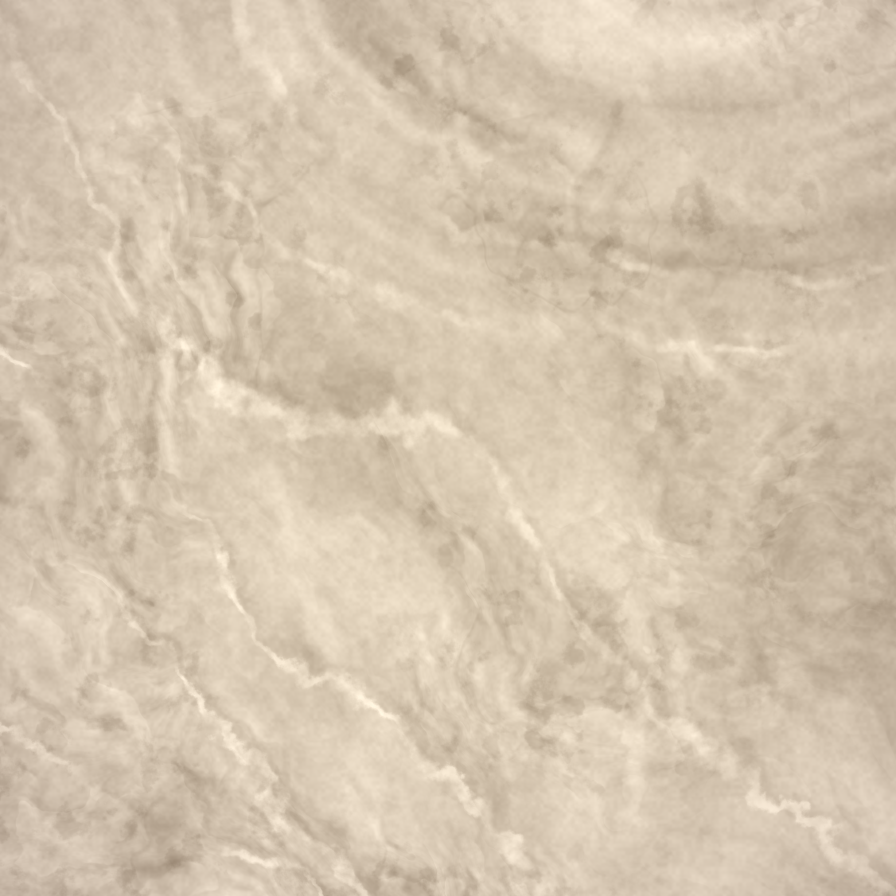
A three.js fragment shader for this texture:

```glsl
varying vec2 vUv;

#define BASE_COLOR vec3(0.829, 0.767, 0.682)
#define TONE_TINT vec3(1.0, 1.04, 1.05)
#define FLOW_GAIN 0.09
#define CLOUD_GAIN 0.10
#define BAND_GAIN 0.055
#define RELIEF_GAIN 0.14
#define TERRACE_GAIN 0.045
#define FLECK_GAIN 0.065
#define GRAIN_GAIN 0.014
#define VEIN_GAIN 0.09
#define RIM_GAIN 0.045
#define VIGNETTE 0.13

float hash(vec2 p) {
  vec3 q = fract(p.xyx * 0.1031);
  q += dot(q, q.yzx + 33.33);
  return fract((q.x + q.y) * q.z);
}

// Value noise from -1 to 1
float noise(vec2 p) {
  vec2 cell = floor(p), f = fract(p);
  f = f * f * f * (f * (f * 6.0 - 15.0) + 10.0);
  float low = mix(hash(cell), hash(cell + vec2(1, 0)), f.x);
  float high = mix(hash(cell + vec2(0, 1)), hash(cell + vec2(1, 1)), f.x);
  return 2.0 * mix(low, high, f.y) - 1.0;
}

float fbm(vec2 p) {
  float sum = 0.0, amp = 0.5;
  for (int i = 0; i < 5; i++) {
    sum += amp * noise(p);
    p = mat2(1.6, 1.2, -1.2, 1.6) * p + 17.3;
    amp *= 0.5;
  }
  return sum;
}

// Steps with one crisp side and one that fades away, mean near zero
float terrace(float height) {
  float s = fract(height);
  return smoothstep(0.0, 0.12, s) * (1.0 - s) - 0.44;
}

// Pale core with a brown rim on its upper side
float vein(float dist, float width, float crumble) {
  float core = smoothstep(width, 0.2 * width, abs(dist));
  float side = dist / width - 1.4;
  return VEIN_GAIN * core * crumble - RIM_GAIN * exp(-side * side);
}

void main() {
  vec2 p = vUv + 20.0;
  vec2 warp = vec2(fbm(p * 3.0), fbm(p * 3.0 + 41.0));
  float ragged = 0.03 * fbm(p * 13.0) + 0.014 * fbm(p * 48.0) + 0.025 * warp.x;

  // Diagonal frame, running down to the right
  vec2 diag = vec2(vUv.x - vUv.y, vUv.x + vUv.y) * 0.7071;
  vec2 bent = diag + 0.14 * warp;

  // Bowl of layered arcs in the upper right
  vec2 arm = (vUv - vec2(0.80, 1.10)) * vec2(0.75, 1.0);
  float radius = length(arm) + 0.035 * warp.y + 0.014 * fbm(p * 12.0);
  float bowl = smoothstep(0.56, 0.44, radius);
  float angle = atan(arm.x, -arm.y);

  // Soft streaks and clouds
  float flow = fbm(bent * vec2(2.6, 7.5) + 30.0);
  float cloud = fbm(p * 5.5 + 1.8 * warp);
  float tone = FLOW_GAIN * flow * (1.0 - 0.6 * bowl);
  tone += CLOUD_GAIN * cloud * (1.0 - 0.55 * bowl);

  // Wide and thin arc bands
  float bands = noise(vec2(radius * 22.0, angle * 0.9 + 9.0));
  bands += 0.7 * noise(vec2(radius * 58.0, angle * 1.6 + 5.0));
  tone += bowl * (BAND_GAIN * bands + 0.04 * smoothstep(0.3, 0.1, radius));

  // Crisp edged patches and embossed crinkles
  float rough = smoothstep(-0.25, 0.25, fbm(bent * vec2(3.0, 5.0) + 70.0));
  float worn = (0.35 + 0.65 * rough) * (1.0 - 0.5 * bowl);
  float height = fbm(bent * vec2(5.0, 10.0) + 11.0) + 0.25 * fbm(p * 22.0);
  tone += TERRACE_GAIN * terrace(height * 2.2) * worn;
  vec2 crinkle = bent * vec2(18.0, 28.0) + 50.0;
  float relief = fbm(crinkle) - fbm(crinkle + vec2(0.12, 0.3));
  tone += RELIEF_GAIN * relief * worn;

  // Dark flecks and fine grain
  float fleck = smoothstep(0.18, 0.55, fbm(p * 42.0));
  tone -= FLECK_GAIN * (fleck - 0.12) * (0.3 + 0.7 * rough);
  tone += GRAIN_GAIN * (noise(p * 110.0) + noise(p * 230.0));

  // Thin broken cracks
  float crack = smoothstep(0.04, 0.0, abs(fbm(p * 3.5 + 1.2 * warp + 90.0)));
  tone -= 0.03 * crack * rough;

  // Main vein, swinging across the slab
  float crumble = clamp(0.8 + 1.5 * fbm(p * 42.0 + 15.0), 0.15, 1.3);
  float swing = 0.09 * sin((vUv.x - 0.1) * 11.4) * smoothstep(0.8, 0.6, vUv.x);
  float mainDist = (vUv.y - 0.88 + 0.9 * vUv.x + swing) * 0.75 + ragged;
  float bulge = exp(-pow((vUv.x - 0.32) / 0.14, 2.0));
  float mainWidth = 0.011 + 0.009 * bulge + 0.004 * noise(p * 9.0);
  tone += vein(mainDist, mainWidth, crumble) * (0.75 + 0.35 * bulge);

  // Parallel side veins that fade in and out
  for (int i = 0; i < 4; i++) {
    float id = float(i);
    float presence = noise(vec2(diag.x * 4.0 + 8.0, id * 7.0 + 3.0));
    float strength = smoothstep(-0.3, 0.6, presence + 0.4 - 0.2 * id);
    float width = 0.009 + 0.005 * noise(p * 11.0 + id);
    float wander = 0.04 * noise(vec2(diag.x * 4.0, id));
    float dist = diag.y - 0.12 - 0.105 * id + ragged + wander;
    tone += vein(dist, width, crumble) * strength;
  }

  // Faint veins along the arcs of the bowl
  for (int i = 0; i < 3; i++) {
    float id = float(i);
    float presence = smoothstep(-0.3, 0.5, noise(vec2(angle * 4.0 + 12.0, id)));
    float dist = 0.50 - 0.09 * id - radius + 0.5 * ragged;
    tone += 0.6 * vein(dist, 0.009, crumble) * presence;
  }

  // Warm bright middle, greyer corners
  vec2 fromMiddle = vUv - vec2(0.53, 0.52);
  float edge = dot(fromMiddle, fromMiddle);
  tone += 0.017 - VIGNETTE * edge;
  vec3 color = BASE_COLOR + tone * TONE_TINT;
  color.b += 0.055 * edge - 0.009;
  gl_FragColor = vec4(clamp(color, 0.0, 1.0), 1.0);
}
```
